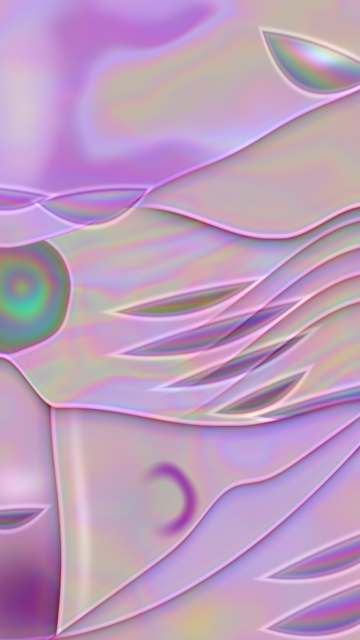
A Shadertoy shader for this background:

```glsl
// Draws crumpled iridescent foil: overlapping pastel sheets with glossy creases and leaf-shaped dents.

float hash(vec2 p) {
    return fract(sin(dot(p, vec2(127.1, 311.7))) * 43758.5453);
}

float noise(vec2 p) {
    vec2 i = floor(p), f = fract(p);
    f = f * f * f * (f * (f * 6.0 - 15.0) + 10.0);
    return mix(mix(hash(i), hash(i + vec2(1, 0)), f.x),
               mix(hash(i + vec2(0, 1)), hash(i + vec2(1, 1)), f.x), f.y);
}

float fbm(vec2 p) {
    return 0.62 * noise(p) + 0.27 * noise(p * 2.1 + 7.3) + 0.11 * noise(p * 4.3 + 3.1);
}

float blob(vec2 p, vec2 centre, vec2 radius) {
    p = (p - centre) / radius;
    return exp(-dot(p, p));
}

// Sheen from beige through rose and lavender to purple
vec3 foil(float t) {
    vec3 c = mix(vec3(0.77, 0.69, 0.68), vec3(0.79, 0.65, 0.76), smoothstep(0.1, 0.35, t));
    c = mix(c, vec3(0.77, 0.64, 0.89), smoothstep(0.36, 0.6, t));
    return mix(c, vec3(0.71, 0.46, 0.81), smoothstep(0.62, 0.95, t));
}

vec3 rainbow(float t) {
    return cos(6.2832 * (t + vec3(0.0, 0.33, 0.67)));
}

// Fold line: glint above, shadow below, thin colour fringes around
vec3 crease(vec3 c, float d, float strength) {
    float shade = smoothstep(0.003, -0.003, d) * exp(-abs(d) * 60.0);
    float glint = (d - 0.008) / 0.005;
    return c + strength * (0.08 * rainbow(d * 24.0) * exp(-abs(d) * 40.0)
        - shade * vec3(0.34, 0.4, 0.27) + 0.14 * exp(-glint * glint));
}

// Curved pointed dent with a bright rim and a banded core
vec3 leaf(vec3 c, vec2 p, vec2 centre, vec2 size, float angle, vec3 core) {
    float s = sin(angle), k = cos(angle);
    vec2 q = mat2(k, -s, s, k) * (p - centre) / size;
    q.y -= 0.7 * q.x * q.x - 0.2;
    float d = (abs(q.y) - 1.0 + q.x * q.x) * size.y;
    vec3 inner = core + 0.09 * rainbow(q.y * 0.8 + q.x * 0.5) + 0.1 * q.y;
    c = mix(c, inner, 0.9 * smoothstep(0.003, -0.018, d));
    float rim = (d - 0.009) / 0.007, line = d / 0.004;
    return c + 0.13 * exp(-rim * rim) - vec3(0.12, 0.15, 0.09) * exp(-line * line);
}

void mainImage(out vec4 fragColor, in vec2 fragCoord) {
    vec2 p = fragCoord / iResolution.x;
    float x = p.x, y = p.y, aa = 0.0025;
    vec2 w = p + 0.12 * (vec2(fbm(p * 3.0), fbm(p * 3.0 + 9.0)) - 0.5);
    float n = fbm(w * vec2(2.6, 3.4)) - 0.5;

    // Blurred purple top
    float t = 0.5 + 0.8 * n + 0.45 * blob(w, vec2(0.42, 1.7), vec2(0.2, 0.05))
        + 0.5 * blob(w - vec2(0, 0.25 * x), vec2(0.5, 1.24), vec2(0.45, 0.08))
        + 0.4 * blob(w, vec2(0.21, 1.5), vec2(0.07, 0.3))
        - 0.5 * blob(w, vec2(0.4, 1.57), vec2(0.15, 0.1))
        - 0.5 * blob(w, vec2(0.85, 1.68), vec2(0.25, 0.13));
    vec3 col = foil(t);
    col = mix(col, vec3(0.88, 0.78, 0.82), 0.8 * blob(w, vec2(0.07, 1.47), vec2(0.08, 0.17)));
    col = mix(col, vec3(0.8, 0.77, 0.96), 0.85 * blob(w, vec2(0.72, 1.4), vec2(0.16, 0.06)));
    col = leaf(col, p, vec2(0.88, 1.6), vec2(0.17, 0.065), -0.35, vec3(0.58, 0.54, 0.6));
    col += 0.28 * blob(w, vec2(0.87, 1.61), vec2(0.08, 0.025));
    col = leaf(col, p, vec2(0.0, 1.23), vec2(0.13, 0.028), -0.1, vec3(0.7, 0.42, 0.74));

    // Beige diagonal sheet
    float d = y - 1.03 - 0.505 * x - 0.06 * exp(-x * 12.0) - 0.006 * sin(x * 17.0);
    float below = smoothstep(aa, -aa, d);
    col = mix(col, foil(0.14 + 0.6 * n + 0.3 * exp(-abs(d) * 25.0)), below);
    col = crease(col, d, 0.7);

    // Swept middle sheet with flowing streaks
    d = y - 1.2 + 0.085 * smoothstep(0.4, 0.75, x) - 0.09 * smoothstep(0.78, 1.02, x);
    float flow = w.y - 0.3 * x * x;
    float streak = fbm(vec2(x * 2.0, flow * 10.0)) - 0.5;
    vec3 sheet = foil(0.3 + 1.1 * streak) + 0.04 * rainbow(streak * 3.0);
    sheet = mix(sheet, vec3(0.82, 0.74, 0.62), 0.7 * blob(w, vec2(0.4, 1.04), vec2(0.16, 0.03)));
    sheet = mix(sheet, vec3(0.72, 0.73, 0.93), 0.7 * blob(w, vec2(0.75, 1.04), vec2(0.06, 0.09)));
    col = mix(col, sheet, smoothstep(aa, -aa, d) * below);
    col = crease(col, d, 1.1 * smoothstep(0.33, 0.5, x));
    for (float i = 0.0; i < 4.0; i++) {
        vec3 core = mix(vec3(0.6, 0.45, 0.68), vec3(0.43, 0.35, 0.5), i / 3.0);
        if (i < 0.5) core = vec3(0.52, 0.47, 0.36);
        col = leaf(col, p, vec2(0.52 + 0.07 * i, 0.94 - 0.088 * i),
                   vec2(0.19 + 0.06 * sin(i * 1.5), 0.026 + 0.006 * sin(i * 2.0)), 0.22 + 0.07 * i, core);
        float fold = y - 0.82 + 0.075 * i - 0.35 * smoothstep(0.4, 1.05, x);
        col = crease(col, fold, 0.75 * smoothstep(0.4, 0.8, x));
    }
    col = leaf(col, p, vec2(0.98, 0.67), vec2(0.26, 0.035), 0.25, vec3(0.46, 0.38, 0.53));

    // Green pocket and lilac flap on the left
    d = 0.16 * (length((w - vec2(0.02, 0.97)) / vec2(0.17, 0.16)) - 1.0);
    vec3 pocket = mix(vec3(0.56, 0.49, 0.52), vec3(0.38, 0.73, 0.62), blob(w, vec2(0.04, 0.91), vec2(0.08, 0.07)));
    col = mix(col, pocket + 0.08 * rainbow(d * 14.0), smoothstep(0.004, -0.02, d) * below);
    col = crease(col, d, 0.6 * below);
    col = leaf(col, p, vec2(0.26, 1.21), vec2(0.15, 0.045), 0.12, vec3(0.68, 0.54, 0.76));

    // Lower sheet, magenta hook and the blurred gap beside its upright fold
    d = y - 0.645 + 0.05 * smoothstep(0.2, 0.6, x) - 0.075 * smoothstep(0.65, 1.05, x) - 0.14 * smoothstep(0.16, 0.0, x);
    below = smoothstep(aa, -aa, d);
    float side = x - 0.155 - 0.015 * sin(y * 7.0);
    sheet = foil(0.2 + 0.8 * n + 0.35 * exp(-abs(d) * 14.0));
    sheet = mix(sheet, vec3(0.68, 0.66, 0.7), 0.7 * blob(w, vec2(0.4, 0.36), vec2(0.08, 0.12)));
    vec2 arc = w - vec2(0.45, 0.36);
    float hook = smoothstep(0.035, 0.0, abs(length(arc) - 0.09)) * smoothstep(-0.06, 0.05, arc.x + 0.4 * arc.y);
    sheet = mix(sheet, vec3(0.6, 0.2, 0.65), 0.9 * hook);
    sheet += 0.13 * blob(p, vec2(0.22 + 0.015 * sin(y * 7.0), 0.35), vec2(0.02, 0.3));
    vec3 gap = foil(0.5 + n) + 0.15 * blob(w, vec2(0.03, 0.45), vec2(0.08, 0.05));
    gap = mix(gap, vec3(0.5, 0.2, 0.5), blob(w, vec2(0.02, 0.1), vec2(0.16, 0.18)));
    gap = leaf(gap, p, vec2(0.02, 0.34), vec2(0.1, 0.025), 0.1, vec3(0.45, 0.33, 0.48));
    sheet = crease(mix(gap, sheet, smoothstep(-aa, aa, side)), side, 0.7);
    col = crease(mix(col, sheet, below), d, 0.95);

    // Diagonal ribbon and the corner beneath it
    float bump = (x - 0.63) / 0.09;
    d = y + 0.1 - 0.72 * x - 0.06 * exp(-bump * bump);
    col = mix(col, foil(0.38 + 0.7 * n + 0.25 * exp(-abs(d) * 30.0)), smoothstep(aa, -aa, d));
    col = crease(col, d, 0.75);
    d = y + 0.01 - 0.55 * x * x;
    sheet = foil(0.32 + 1.1 * n + 0.3 * exp(-abs(d) * 20.0));
    sheet = mix(sheet, vec3(0.8, 0.74, 0.55), 0.8 * blob(w, vec2(0.54, 0.05), vec2(0.07, 0.1)));
    for (float i = 0.0; i < 2.0; i++)
        sheet = leaf(sheet, p, vec2(0.95, 0.24 - 0.15 * i), vec2(0.21, 0.035 + 0.015 * i), 0.4, vec3(0.6, 0.42, 0.66));
    col = crease(mix(col, sheet, smoothstep(aa, -aa, d)), d, 0.75);

    fragColor = vec4(clamp(col + 0.02 * rainbow(n * 5.0), 0.0, 1.0), 1.0);
}
```
